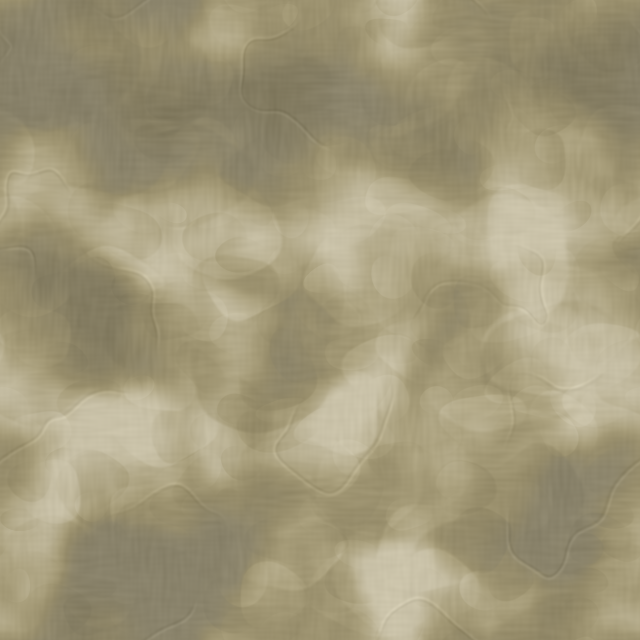
This texture is drawn by a three.js fragment shader. Its source:

```glsl
// Soft, clouded olive and cream wash with faint overlapping dabs, creases and a fine weave; tiles.
varying vec2 vUv;

const vec3 SHADE = vec3(0.515, 0.485, 0.380);
const vec3 OLIVE = vec3(0.595, 0.555, 0.420);
const vec3 TAN   = vec3(0.660, 0.620, 0.480);
const vec3 CREAM = vec3(0.785, 0.755, 0.655);
const vec3 GREY  = vec3(0.555, 0.531, 0.446);

const float CLOUD_CELLS = 4.0;     // blotches across the tile
const float CLOUD_GAIN = 3.8;      // contrast of the blotches
const float WARP = 0.10;           // swirl of the blotches
const float DAB_STRENGTH = 0.40;   // tone change inside a dab
const float CREASE_WIDTH = 0.0025;
const float CREASE_STRENGTH = 0.036;
const float WEAVE_STRENGTH = 0.017;
const float TAU = 6.2831853;

float hash(vec2 p) {
  return fract(sin(dot(p, vec2(127.1, 311.7))) * 43758.5453);
}

vec2 direction(vec2 cell, vec2 period, float seed) {
  float angle = TAU * hash(mod(cell, period) + seed);
  return vec2(cos(angle), sin(angle));
}

// Gradient noise that wraps after a whole number of cells.
float noise(vec2 uv, vec2 period, float seed) {
  vec2 p = uv * period;
  vec2 i = floor(p);
  vec2 f = p - i;
  vec2 u = f * f * f * (f * (f * 6.0 - 15.0) + 10.0);
  vec2 e = vec2(1.0, 0.0);
  float a = dot(direction(i, period, seed), f);
  float b = dot(direction(i + e.xy, period, seed), f - e.xy);
  float c = dot(direction(i + e.yx, period, seed), f - e.yx);
  float d = dot(direction(i + e.xx, period, seed), f - e.xx);
  return mix(mix(a, b, u.x), mix(c, d, u.x), u.y);
}

vec2 warp(vec2 uv, float cells, float amount, float seed) {
  return uv + amount * vec2(noise(uv, vec2(cells), seed), noise(uv, vec2(cells), seed + 5.3));
}

// Large blotches with a little finer mottling.
float clouds(vec2 uv) {
  vec2 p = warp(uv, 5.0, WARP, 3.7);
  float tone = noise(p, vec2(CLOUD_CELLS), 11.3);
  tone += 0.50 * noise(p, vec2(CLOUD_CELLS * 0.5), 23.9);
  tone += 0.36 * noise(p, vec2(CLOUD_CELLS * 2.0), 37.1);
  tone += 0.10 * noise(uv, vec2(CLOUD_CELLS * 5.0), 41.7);
  return tone * CLOUD_GAIN;
}

// Translucent oval dabs, each crisp at the rim on one side and fading on the other.
float dabs(vec2 uv, float cells, float seed) {
  vec2 p = uv * cells;
  vec2 home = floor(p);
  float sum = 0.0;
  for (int y = -1; y <= 1; y++) {
    for (int x = -1; x <= 1; x++) {
      vec2 cell = home + vec2(float(x), float(y));
      vec2 id = mod(cell, cells) + seed;
      vec2 centre = cell + 0.2 + 0.6 * vec2(hash(id), hash(id + 7.1));
      vec2 radius = mix(0.45, 0.95, hash(id + 13.7)) * vec2(1.0, mix(0.65, 1.0, hash(id + 17.9)));
      vec2 offset = (p - centre) / radius;
      float angle = TAU * hash(id + 19.3);
      float fade = 0.5 + 0.5 * dot(offset, vec2(cos(angle), sin(angle)));
      float inside = 1.0 - smoothstep(0.91, 1.0, length(offset));
      sum += inside * fade * (2.0 * hash(id + 29.9) - 1.0);
    }
  }
  return sum;
}

float creaseField(vec2 uv) {
  vec2 p = warp(uv, 11.0, 0.04, 53.3);
  return noise(p, vec2(4.0), 61.7) + 0.3 * noise(p, vec2(9.0), 67.9) - 0.07;
}

// Broken thin ridges, lit on one side and shaded on the other.
float creases(vec2 uv) {
  vec2 reach = vec2(0.001, 0.0);
  float level = creaseField(uv);
  vec2 slope = vec2(creaseField(uv + reach.xy), creaseField(uv + reach.yx)) - level;
  float away = level * reach.x / max(length(slope), reach.x * 0.6) / CREASE_WIDTH;
  float lit = exp(-away * away);
  float shaded = exp(-(away - 1.7) * (away - 1.7));
  float present = smoothstep(-0.12, 0.2, noise(uv, vec2(5.0), 73.1));
  return present * (lit - 0.8 * shaded);
}

// Fine crossed threads that come and go in patches.
float weave(vec2 uv) {
  float across = noise(uv, vec2(24.0, 150.0), 83.3) + 0.5 * noise(uv, vec2(9.0, 60.0), 97.1);
  float upright = noise(uv, vec2(150.0, 24.0), 89.9) + 0.5 * noise(uv, vec2(60.0, 9.0), 101.3);
  float patches = noise(uv, vec2(7.0), 103.7);
  return across * (1.0 + 2.0 * patches) + upright * (1.0 - 2.0 * patches);
}

vec3 palette(float tone, float greyness) {
  vec3 dark = mix(SHADE, OLIVE, smoothstep(-1.9, 0.0, tone));
  dark = mix(dark, GREY, greyness * (1.0 - smoothstep(-1.0, 0.1, tone)));
  vec3 colour = mix(dark, TAN, smoothstep(-0.3, 0.6, tone));
  return mix(colour, CREAM, smoothstep(0.2, 1.7, tone));
}

void main() {
  vec2 ragged = warp(vUv, 9.0, 0.03, 107.7);
  float strokes = dabs(ragged, 6.0, 113.9) + dabs(ragged, 10.0, 127.3) + 0.7 * dabs(ragged, 17.0, 139.7);
  float tone = clouds(vUv) + DAB_STRENGTH * strokes;
  float greyness = 0.6 * smoothstep(-0.2, 0.25, noise(ragged, vec2(5.0), 131.1));
  vec3 colour = palette(tone, greyness);
  colour += 0.010 * strokes + CREASE_STRENGTH * creases(vUv) + WEAVE_STRENGTH * weave(vUv);
  gl_FragColor = vec4(colour, 1.0);
}
```
